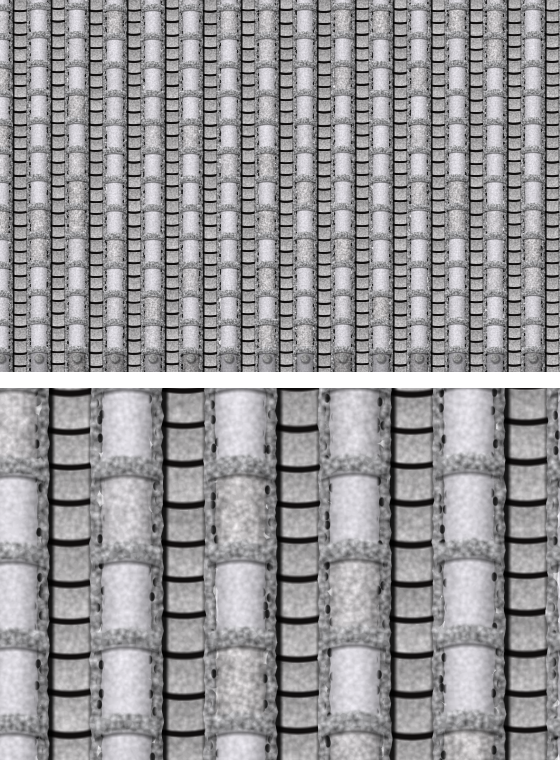
Top: the whole. Bottom: its middle third, enlarged.
A Shadertoy shader for this texture:

```glsl
// Grey clay roof: upright rows of barrel tiles with mortared collars, and narrow
// stepped pan tiles in the gutters between. Column and tile cells come from fract;
// cellular noise adds grit and ragged mortar, layered sines add weather stains.

float hash(vec2 p) {
    p = fract(p * vec2(0.1031, 0.1137));
    p += dot(p, p.yx + 33.33);
    return fract((p.x + p.y) * p.x * 37.0);
}

// Distance to the nearest scattered point, about 0 to 1
float cellular(vec2 p) {
    vec2 id = floor(p), f = fract(p);
    float d = 1.0;
    for (int j = -1; j <= 1; j++)
        for (int i = -1; i <= 1; i++) {
            vec2 o = vec2(i, j), c = id + o + 40.0;
            d = min(d, length(o + vec2(hash(c), hash(c + 71.0)) - f));
        }
    return d;
}

// Slow blotches, about -1 to 1
float stain(vec2 p) {
    float a = sin(p.x * 1.7 + 2.0 * sin(p.y * 0.9));
    float b = sin(p.y * 2.3 + 1.6 * sin(p.x * 2.1 + 1.0));
    return 0.5 * a * b + 0.3 * sin(p.x * 4.1 - p.y * 3.3 + 2.0 * a) + 0.2 * b;
}

// Soft step: 1 where d is below zero
float inside(float d, float soft) {
    return 1.0 - smoothstep(-soft, soft, d);
}

void mainImage(out vec4 fragColor, in vec2 fragCoord) {
    vec2 uv = fragCoord / iResolution.xy;
    vec2 p = uv * vec2(1.5, 1.0);
    float aa = 11.0 / iResolution.x;

    // Column cell: s runs across a barrel row, w across the gutter
    float x = uv.x * 14.73 - 0.02;
    float column = floor(x + 0.5);
    float s = x - column;
    float gutter = floor(x);
    float w = fract(x) - 0.5;

    // Dark and light specks balance each other
    float grit = cellular(p * 170.0) - cellular(p * 190.0 + 31.0);
    float clump = cellular(p * 85.0 + 9.0) - 0.45;
    float blotch = stain(p * 75.0);

    // Pan tiles: even courses with a black gap below each lip
    float v = uv.y * 29.3 + 0.62 - 1.8 * w * w;
    v += 0.16 * (hash(vec2(gutter + 3.0, 5.0)) - 0.5) + 0.07 * sin(uv.y * 40.0 + gutter * 4.0);
    float g = fract(v);
    float panTone = mix(0.73, 0.62, smoothstep(0.2, 1.0, g));
    panTone += 0.07 * (hash(vec2(gutter + 2.0, floor(v) + 11.0)) - 0.5);
    panTone += 0.03 * blotch + 0.13 * grit;
    vec3 color = panTone * vec3(1.0, 0.99, 0.995);
    float gap = inside(abs(g - 0.11) - 0.085, 0.05);
    color = mix(color, vec3(0.06, 0.05, 0.05), gap);

    // Shadow cast to the right of each barrel row, slight one on the left
    color *= mix(0.12, 1.0, smoothstep(-0.165, -0.115, w));
    color *= mix(0.60, 1.0, smoothstep(0.185, 0.15, w));

    // Mortar bed under the barrels
    float bed = abs(s) - 0.315 - 0.03 * clump;
    float mortar = 0.58 + 0.26 * grit + 0.14 * clump - 0.14 * smoothstep(0.2, 0.33, s);
    color = mix(color, mortar * vec3(1.0, 0.995, 1.01), inside(bed, aa));

    // Barrel tiles: one tone per tile, rounded shading, some weathered
    float y = uv.y * 13.0 - 0.79 + 0.9 * s * s;
    y += 0.06 * (hash(vec2(column + 7.0, 3.0)) - 0.5);
    float row = floor(y), f = fract(y);
    float age = hash(vec2(column + 5.0, row + 17.0));
    float worn = smoothstep(0.6, 1.0, age);
    float a = (s + 0.025) / 0.235;
    float tone = mix(0.60, 0.88, max(0.0, 1.0 - a * a));
    tone -= 0.04 * age + worn * (0.07 + 0.07 * blotch) + 0.02 * blotch;
    tone += (0.09 + 0.10 * worn) * grit;
    vec3 clay = tone * mix(vec3(0.995, 0.985, 1.015), vec3(1.0, 0.985, 0.99), worn);
    float barrel = abs(s) - 0.218 - 0.02 * clump;
    color *= mix(0.75, 1.0, smoothstep(0.0, 0.035, abs(barrel)));
    color = mix(color, clay, inside(barrel, aa));

    // Dark pits and pale crumbs where the mortar meets the clay
    float pit = cellular(p * vec2(95.0, 60.0) + 23.0);
    float seam = inside(abs(abs(s) - 0.23) - 0.025, 0.02);
    color *= 1.0 - 0.75 * seam * inside(pit - 0.24, 0.06);
    color += 0.30 * seam * smoothstep(0.74, 0.84, pit);

    // Collars: rough rounded bands over each joint, shaded beneath
    float band = f - step(0.5, f);
    float across = inside(abs(s) - 0.285 - 0.03 * clump, aa);
    float shade = inside(abs(band + 0.13) - 0.025, 0.03);
    color *= 1.0 - 0.45 * shade * across;
    float h = band / 0.12;
    float ringTone = 0.61 + 0.11 * h - 0.9 * s * s - 0.14 * s + 0.26 * grit + 0.12 * clump;
    float collar = inside(abs(band) - 0.105 - 0.03 * clump, 0.025) * across;
    color = mix(color, ringTone * vec3(0.995, 0.995, 1.01), collar);

    // Eave: a knob on the lowest tile of each row
    float knob = length(vec2(s, (uv.y - 0.038) * 9.8));
    float eave = inside(uv.y - 0.052, 0.004) * inside(abs(s) - 0.25, aa);
    color *= 1.0 - 0.22 * eave;
    color *= 1.0 - 0.4 * inside(length(vec2(s - 0.02, (uv.y - 0.034) * 9.8)) - 0.13, 0.03);
    color = mix(color, vec3(0.56 - 0.8 * s + 0.15 * grit), inside(knob - 0.105, aa));

    fragColor = vec4(clamp(color, 0.0, 1.0), 1.0);
}
```
